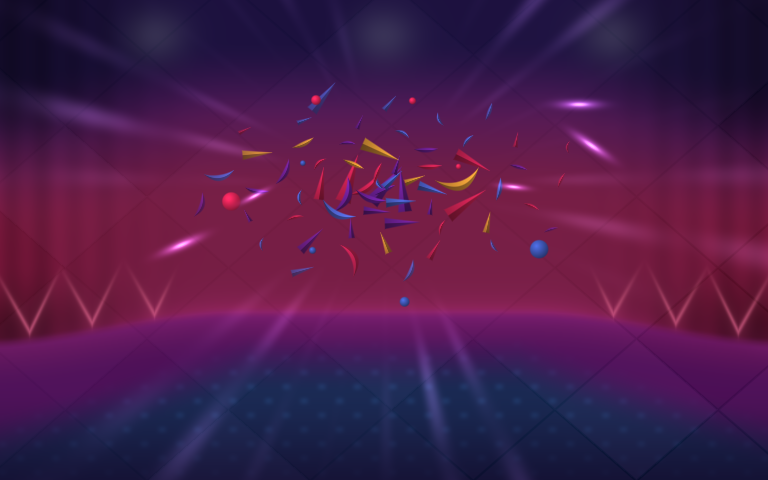
Reproduce this background procedurally as a WebGL 1 fragment shader.

```glsl
precision highp float;
uniform vec2 u_resolution;

const vec3 NAVY = vec3(0.115, 0.07, 0.25);
const vec3 PLUM = vec3(0.31, 0.10, 0.34);
const vec3 CRIMSON = vec3(0.46, 0.115, 0.265);
const vec3 MAGENTA = vec3(0.47, 0.11, 0.43);
const vec3 FLOOR_BLUE = vec3(0.11, 0.17, 0.335);
const vec3 FLOOR_SIDE = vec3(0.31, 0.07, 0.35);
const vec3 BEAM = vec3(0.75, 0.33, 0.46);
const vec3 LAMP = vec3(0.10, 0.12, 0.08);
const vec3 BLUE = vec3(0.33, 0.46, 0.96);
const vec3 VIOLET = vec3(0.47, 0.14, 0.68);
const vec3 RED = vec3(0.92, 0.15, 0.36);
const vec3 GOLD = vec3(1.0, 0.70, 0.22);
const vec2 BURST = vec2(0.0, 0.615);
const vec2 BURST_SIZE = vec2(0.42, 0.20);
const vec2 TILE = vec2(0.34, 0.296);
const vec2 TILE_ORIGIN = vec2(0.356, 0.146);
const float ZIGZAG_PERIOD = 0.13;
const float GOLDEN_ANGLE = 2.4;
const float SHARDS = 64.0;

float hash(float n) { return fract(sin(n * 127.1 + 3.7) * 43758.5); }

vec2 turn(vec2 q, float a) {
  float c = cos(a), s = sin(a);
  return vec2(c * q.x + s * q.y, c * q.y - s * q.x);
}

vec3 palette(float k) {
  if (k < 0.25) return BLUE;
  if (k < 0.55) return VIOLET;
  return k < 0.82 ? RED : GOLD;
}

// Back wall, curtains and lamps
vec3 wall(vec2 p) {
  float side = abs(p.x);
  float v = p.y + 0.07 * smoothstep(0.3, 0.8, side);
  vec3 col = mix(PLUM, NAVY, smoothstep(0.74, 0.92, v));
  col = mix(CRIMSON, col, smoothstep(0.58, 0.82, v));
  float edge = smoothstep(0.35, 0.85, side);
  col *= 1.0 - 0.4 * edge * smoothstep(0.55, 0.8, p.y);
  col = mix(col, vec3(0.40, 0.06, 0.17), 0.6 * edge * (1.0 - smoothstep(0.45, 0.75, p.y)));
  col *= 1.0 - 0.45 * edge * (1.0 - smoothstep(0.28, 0.46, p.y));
  col *= 1.0 + 0.07 * edge * (sin(side * 95.0) + 0.5 * sin(side * 41.0));
  for (int i = -2; i <= 2; i++) {
    vec2 q = (p - vec2(float(i) * 0.475, 0.925)) / vec2(0.065, 0.055);
    col += LAMP * exp(-dot(q, q));
  }
  return col;
}

// Crossed light beams along both side walls
float zigzag(vec2 p) {
  float side = abs(p.x);
  float wave = 2.0 * abs(fract((side - 0.478) / ZIGZAG_PERIOD + 0.5) - 0.5);
  float foot = 0.345 - 0.14 * (side - 0.478);
  float d = 0.48 * abs(p.y - foot - 0.125 * wave);
  float fade = smoothstep(0.41, 0.47, side) * (1.0 - smoothstep(0.33, 0.47, p.y));
  return fade * (0.55 * exp(-d * d / 0.00002) + 0.22 * exp(-d / 0.012));
}

// Stage floor with its glowing curved rim
vec3 stage(vec2 p, vec3 col) {
  float side = abs(p.x);
  float depth = 0.35 - 0.065 * smoothstep(0.3, 0.85, side) - p.y;
  vec3 ground = mix(MAGENTA * 0.82, FLOOR_SIDE, smoothstep(0.0, 0.1, depth));
  float blue = smoothstep(-0.03, 0.10, 0.28 - p.y - 0.32 * max(side - 0.28, 0.0));
  ground = mix(ground, FLOOR_BLUE, blue);
  float dots = pow(max(0.0, sin(p.x * 85.0) * sin(p.y * 105.0)), 3.0);
  ground += vec3(0.02, 0.05, 0.07) * dots * blue;
  ground = mix(vec3(0.085, 0.065, 0.20), ground, smoothstep(-0.06, 0.20, p.y));
  col = mix(col, ground, smoothstep(-0.012, 0.015, depth));
  return col + MAGENTA * 0.24 * exp(-abs(depth) / 0.025) * (1.0 - 0.5 * smoothstep(0.3, 0.8, side));
}

// Faint diamond tiles over the whole scene
vec3 tiles(vec2 p) {
  vec2 q = (p - TILE_ORIGIN) / TILE;
  vec2 g = vec2(q.x + q.y, q.x - q.y);
  vec2 f = abs(fract(g) - 0.5);
  float seam = smoothstep(0.482, 0.497, max(f.x, f.y));
  float tint = hash(dot(floor(g), vec2(1.0, 7.3))) - 0.5;
  float strength = mix(0.35, 1.0, smoothstep(-0.3, 0.5, p.x - p.y));
  return vec3(0.025, 0.02, 0.03) * tint - vec3(0.045, 0.02, 0.035) * seam * strength;
}

// Soft rays leaving the burst
float rays(vec2 q) {
  float a = atan(q.y, q.x);
  float r = length(q);
  float fan = sin(a * 11.0 + 0.8) * sin(a * 17.0 + 2.0) + 0.4 * sin(a * 31.0);
  return pow(max(fan, 0.0), 3.0) * smoothstep(0.18, 0.42, r) * (0.6 + 0.4 * sin(r * 19.0 + a * 5.0));
}

// Curved blades and flat splinters on a golden spiral
vec3 confetti(vec2 p, vec3 col, float px) {
  for (float i = 0.0; i < SHARDS; i++) {
    float h = hash(i), k = hash(i + 91.0), t = (i + 0.5) / SHARDS;
    float a = i * GOLDEN_ANGLE;
    vec2 q = p - BURST - BURST_SIZE * pow(t, 0.9) * vec2(cos(a), sin(a));
    float size = mix(0.016, 0.052, h * h) * (1.1 - 0.35 * t);
    q = turn(q, 0.8 + 2.6 * (k - 0.5)) / size;
    float blade = step(0.4, hash(i + 37.0));
    float y = q.y - blade * (h - 0.4) * (q.x * q.x - 0.5);
    float width = mix(0.16 * (1.0 - q.x), 0.2 * (1.0 - q.x * q.x), blade);
    float d = max(abs(y) - width, abs(q.x) - 1.0) * size;
    vec3 tone = palette(hash(i + 53.0)) * mix(0.62, 1.08, smoothstep(-0.04, 0.04, y));
    tone *= 0.85 + 0.2 * q.x;
    col = mix(col, tone, (1.0 - smoothstep(-px, px, d)) * mix(0.95, 0.6, t * t));
  }
  return col;
}

// Shaded beads, two on each shrinking ring, and stretched glints
vec3 beadsAndGlints(vec2 p, vec3 col, float px) {
  for (float i = 0.0; i < 8.0; i++) {
    float ring = 1.0 + floor(i / 2.0), a = 3.25 + 2.64 * i;
    float radius = 0.018 / ring + 0.001;
    vec2 q = p - BURST - (0.32 + 0.03 * mod(i, 2.0)) / sqrt(ring) * vec2(cos(a), sin(a));
    vec3 tone = mix(RED, BLUE * 0.8, mod(i, 2.0));
    tone *= 1.2 - 0.45 * length(q / radius - vec2(-0.3, 0.35));
    col = mix(col, tone, 1.0 - smoothstep(-px, px, length(q) - radius));
  }
  for (float i = 0.0; i < 5.0; i++) {
    float a = 0.39 + 3.04 * i;
    float reach = mix(0.44, 0.27, step(2.5, i));
    vec2 q = turn(p - BURST - reach * vec2(cos(a), sin(a)), 0.6 * sin(2.4 * i));
    q /= vec2(0.032, 0.007) * mix(1.0, 0.65, step(2.5, i));
    float g = dot(q, q);
    col += vec3(0.5, 0.25, 0.6) * exp(-g * 0.6) + 0.45 * exp(-g * 4.0);
  }
  return col;
}

void main() {
  float px = 1.0 / u_resolution.y;
  vec2 p = (gl_FragCoord.xy - vec2(0.5 * u_resolution.x, 0.0)) * px;
  vec3 col = wall(p);
  col = mix(col, BEAM, zigzag(p));
  col = stage(p, col);
  col += tiles(p) + vec3(0.10, 0.07, 0.12) * rays(p - BURST);
  col = confetti(p, col, px);
  col = beadsAndGlints(p, col, px);
  gl_FragColor = vec4(clamp(col, 0.0, 1.0), 1.0);
}
```
